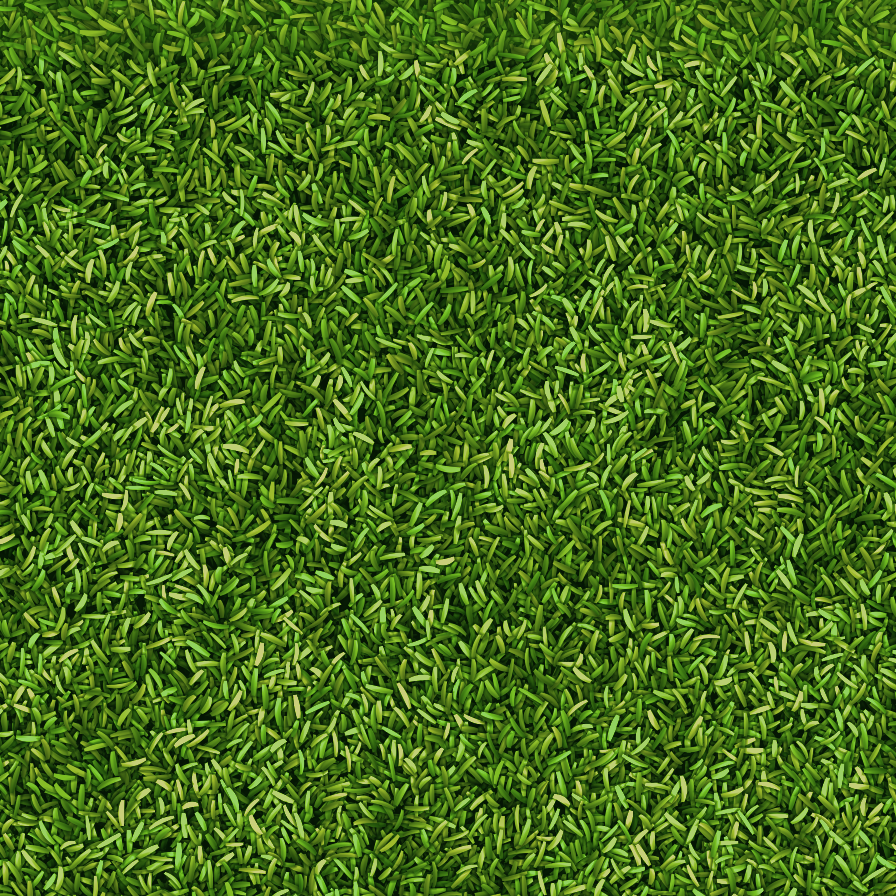
Write a Shadertoy shader that draws this texture.

```glsl
const int LAYERS = 14;
const float CELL = 0.024;
const float SHADOW_REACH = 0.004;
const float SHADOW_STRENGTH = 0.4;

vec4 hash4(vec2 p) {
    vec4 q = fract(p.xyxy * vec4(0.1031, 0.1030, 0.0973, 0.1099));
    q += dot(q, q.wzxy + 33.33);
    return fract((q.xxyz + q.yzzw) * q.zywx);
}

float valueNoise(vec2 p) {
    vec2 i = floor(p), f = fract(p);
    f = f * f * (3.0 - 2.0 * f);
    float low = mix(hash4(i).x, hash4(i + vec2(1, 0)).x, f.x);
    float high = mix(hash4(i + vec2(0, 1)).x, hash4(i + vec2(1, 1)).x, f.x);
    return mix(low, high, f.y);
}

// Rotates p into blade space, where y runs from root to tip
vec2 bladeSpace(vec2 p, float angle, float halfLength, float bend) {
    vec2 along = vec2(sin(angle), cos(angle));
    vec2 q = vec2(dot(p, vec2(along.y, -along.x)), dot(p, along));
    float v = q.y / halfLength;
    q.x += bend * (v * v - 0.4);
    return q;
}

// Distance to a strip with a narrow root and a blunt cut tip
float bladeDistance(vec2 q, float halfLength, float halfWidth) {
    float v = clamp(q.y / halfLength, -1.0, 1.0);
    float width = halfWidth * (1.0 - 0.4 * v * v);
    return max(abs(q.x) - width, abs(q.y) - halfLength);
}

// Paints one blade and its soft shadow over (tone, warmth)
vec2 paintBlade(vec2 under, vec2 p, vec2 center, vec2 seed, float depth, float pixel) {
    vec4 shape = hash4(seed);
    vec4 look = hash4(seed + 71.7);
    float lean = 2.4 * (valueNoise(center * 22.0) - 0.5);
    float angle = lean + 2.3 * (shape.x - 0.5);
    float halfLength = mix(0.009, 0.016, shape.y);
    float halfWidth = mix(0.0022, 0.0036, shape.z);
    float bend = 0.005 * (shape.w - 0.5);

    vec2 q = bladeSpace(p - center, angle, halfLength, bend);
    float d = bladeDistance(q, halfLength, halfWidth);
    float shadow = 1.0 - smoothstep(0.0, SHADOW_REACH, d);
    float cover = 1.0 - smoothstep(-0.6 * pixel, 0.6 * pixel, d);

    float v = clamp(q.y / halfLength, -1.0, 1.0);
    float side = smoothstep(-0.5, 0.5, q.x / halfWidth) - 0.5;
    float tone = mix(0.1, 0.87, depth) + 0.55 * (look.x - 0.5);
    tone += 0.2 * v + 0.14 * side * sign(look.z - 0.5);
    under.x *= 1.0 - SHADOW_STRENGTH * shadow;
    return mix(under, vec2(clamp(tone, 0.0, 1.05), look.y), cover);
}

// Paints one jittered grid of blades, upper rows first
vec2 paintLayer(vec2 under, vec2 p, float layer, float depth, float pixel) {
    vec2 shift = hash4(vec2(layer, 5.0)).xy;
    vec2 home = floor(p / CELL + shift);
    for (int y = 1; y >= -1; y--) {
        for (int x = -1; x <= 1; x++) {
            vec2 cell = home + vec2(x, y);
            vec2 seed = cell + layer * vec2(137.0, 59.0) + 300.0;
            vec2 center = (cell + hash4(seed + 23.3).xy - shift) * CELL;
            if (length(p - center) > CELL) continue;
            under = paintBlade(under, p, center, seed, depth, pixel);
        }
    }
    return under;
}

// Ramp from deep gaps to pale tips
vec3 grassColor(float tone) {
    vec3 color = vec3(0.02, 0.08, 0.015);
    color = mix(color, vec3(0.03, 0.11, 0.02), smoothstep(0.0, 0.07, tone));
    color = mix(color, vec3(0.11, 0.25, 0.04), clamp((tone - 0.07) / 0.185, 0.0, 1.0));
    color = mix(color, vec3(0.23, 0.40, 0.07), clamp((tone - 0.255) / 0.235, 0.0, 1.0));
    color = mix(color, vec3(0.37, 0.56, 0.11), clamp((tone - 0.49) / 0.23, 0.0, 1.0));
    color = mix(color, vec3(0.54, 0.74, 0.15), clamp((tone - 0.72) / 0.175, 0.0, 1.0));
    return mix(color, vec3(0.68, 0.82, 0.43), smoothstep(0.9, 1.03, tone));
}

void mainImage(out vec4 fragColor, in vec2 fragCoord) {
    float pixel = 1.0 / iResolution.y;
    vec2 uv = fragCoord * pixel;

    // Turf built up from the dark ground to the sunlit tips
    vec2 turf = vec2(0.05, 0.4);
    for (int i = 0; i < LAYERS; i++) {
        float depth = float(i) / float(LAYERS - 1);
        turf = paintLayer(turf, uv, float(i), depth, pixel);
    }

    // Broad clumps and a softer band along the top
    float tone = turf.x * mix(0.85, 1.17, valueNoise(uv * 16.0));
    tone = mix(tone, 0.52, 0.3 * smoothstep(0.92, 0.95, uv.y));

    // Each blade leans toward cool green or warm yellow
    vec3 tint = mix(vec3(0.82, 1.01, 0.85), vec3(1.17, 0.99, 1.12), turf.y);
    fragColor = vec4(grassColor(tone) * tint, 1.0);
}
```
